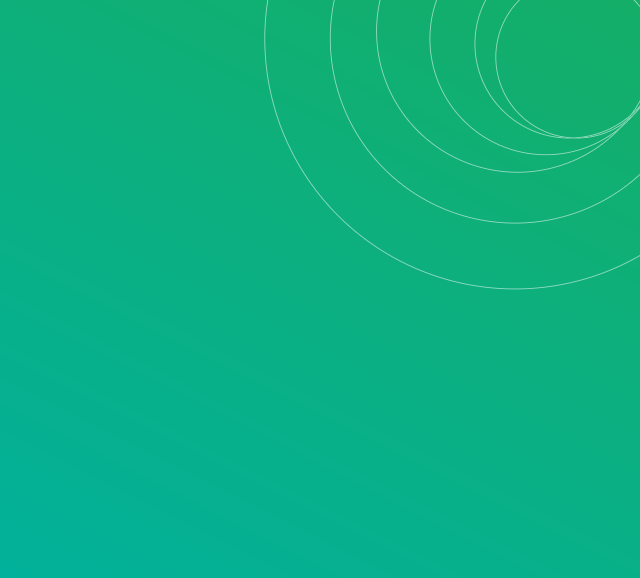
Reproduce this background procedurally as a WebGL 1 fragment shader.

```glsl
precision highp float;
// Teal to green diagonal gradient with thin nested rings at the upper right.

uniform vec2 u_resolution;

// Coverage of a thin circle outline; all lengths are in canvas heights.
float ring(vec2 p, vec2 center, float radius) {
  float pixel = 1.0 / u_resolution.y;
  float width = 0.0015;
  float edge = abs(length(p - center) - radius);
  float coverage = (0.5 * (width + pixel) - edge) / pixel;
  return clamp(coverage, 0.0, min(1.0, width / pixel));
}

void main() {
  vec2 p = gl_FragCoord.xy / u_resolution.y;

  // Gradient rising steeply toward the upper right corner
  float rise = dot(p, vec2(0.45, 0.89)) / 1.389;
  vec3 teal = vec3(0.008, 0.694, 0.608);
  vec3 green = vec3(0.078, 0.682, 0.404);
  vec3 color = mix(teal, green, clamp(rise, 0.0, 1.0));

  // Outer rings share a center, inner ones bunch toward the right edge
  float lines = ring(p, vec2(0.891, 0.933), 0.4329);
  lines = max(lines, ring(p, vec2(0.891, 0.9336), 0.3196));
  lines = max(lines, ring(p, vec2(0.8954, 0.9459), 0.2439));
  lines = max(lines, ring(p, vec2(0.9444, 0.9329), 0.2006));
  lines = max(lines, ring(p, vec2(0.9848, 0.9243), 0.1631));
  lines = max(lines, ring(p, vec2(0.9978, 0.9012), 0.14));

  gl_FragColor = vec4(mix(color, vec3(1.0), 0.55 * lines), 1.0);
}
```
